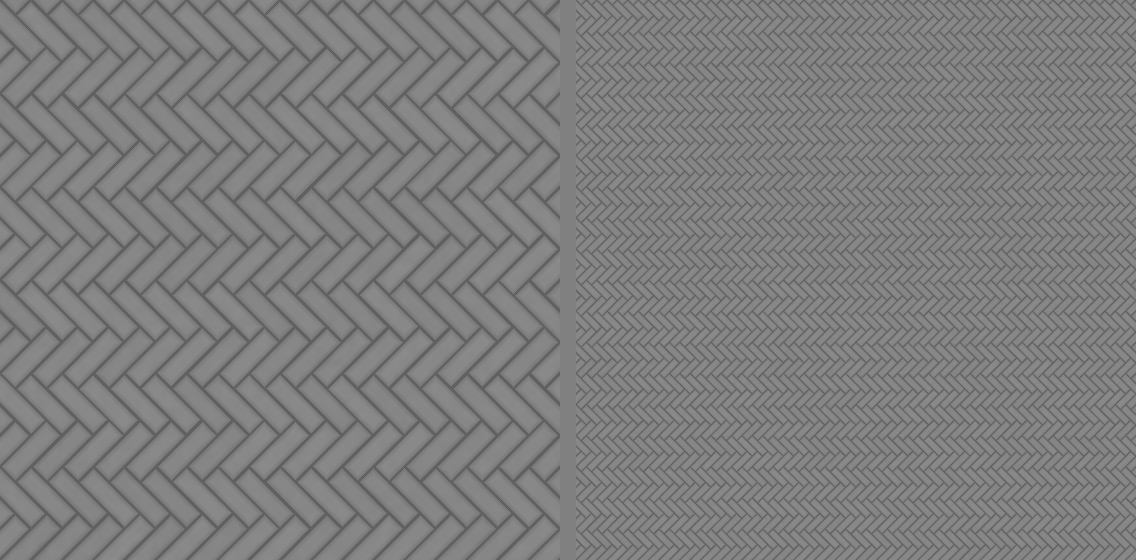
Left: one tile. Right: repeated 3 by 3.
A WebGL 1 fragment shader for this texture:

```glsl
precision mediump float;
// Grey herringbone paving of 3:1 bricks with dark double-edged joints.
uniform vec2 u_resolution;

const float COLUMNS = 18.0;        // repeats across; must be 3 * whole number
const float BRICK_LENGTH = 3.0;    // in brick widths
const float JOINT_HALF = 0.058;    // half joint, in brick widths
const float RIDGE_HALF = 0.014;    // lighter line in the middle of a joint
const float BEVEL = 0.30;          // reach of the shading inside a brick
const float SHIFT = 0.028;         // uneven laying of bricks
const float TILT = 0.010;
const float TONE_SPREAD = 0.012;   // brightness change between bricks
const float STAIN = 0.022;         // strength of surface blotches
const vec3 FACE = vec3(0.530);
const vec3 RIM = vec3(0.478);
const vec3 JOINT = vec3(0.360);
const vec3 RIDGE = vec3(0.430);

float hash(vec2 p) {
  vec3 q = fract(p.xyx * vec3(0.1031, 0.1030, 0.0973));
  q += dot(q, q.yzx + 33.33);
  return fract((q.x + q.y) * q.z);
}

// Value noise that wraps after a whole number of cells.
float wrapNoise(vec2 uv, float cells) {
  vec2 p = uv * cells;
  vec2 i = floor(p);
  vec2 f = fract(p);
  f = f * f * (3.0 - 2.0 * f);
  vec2 lo = mod(i, cells);
  vec2 hi = mod(i + 1.0, cells);
  return mix(mix(hash(lo), hash(vec2(hi.x, lo.y)), f.x),
             mix(hash(vec2(lo.x, hi.y)), hash(hi), f.x), f.y);
}

float edgeDistance(vec2 p) {
  vec2 e = min(p, vec2(BRICK_LENGTH, 1.0) - p);
  return min(e.x, e.y);
}

void main() {
  vec2 uv = gl_FragCoord.xy / u_resolution;
  float pixel = COLUMNS * 1.4142 / min(u_resolution.x, u_resolution.y);

  // Diagonal grid of square cells, one brick width wide.
  vec2 grid = COLUMNS * vec2(uv.x + uv.y, uv.x - uv.y);
  vec2 cell = floor(grid);
  vec2 inside = grid - cell;

  // Six-cell cycle: three cells of a rising brick, three of a falling one.
  float k = mod(cell.x - cell.y + 0.5, 2.0 * BRICK_LENGTH);
  k = floor(k);
  bool rising = k < BRICK_LENGTH;
  float along = rising ? k : 2.0 * BRICK_LENGTH - 1.0 - k;
  vec2 start = cell - (rising ? vec2(along, 0.0) : vec2(0.0, along));
  vec2 local = (rising ? inside : inside.yx) + vec2(along, 0.0);

  // Wrapped brick number and its own small misplacement.
  vec2 id = mod(vec2(start.x + start.y, start.x - start.y) + 0.5, 2.0 * COLUMNS);
  id = floor(id);
  vec2 laid = local + SHIFT * (vec2(hash(id + 3.0), hash(id + 17.0)) - 0.5);
  laid.y += (local.x - 0.5 * BRICK_LENGTH) * TILT * (hash(id + 29.0) - 0.5);

  // Brick face: soft bevel, tone and faint stains.
  float d = edgeDistance(laid);
  vec3 color = mix(RIM, FACE, smoothstep(JOINT_HALF, BEVEL, d));
  float stain = 0.6 * wrapNoise(uv, 54.0) + 0.4 * wrapNoise(uv, 130.0) - 0.5;
  color += TONE_SPREAD * (hash(id) - 0.5) + STAIN * stain;

  // Joint with a thin lighter ridge.
  float ridge = 1.0 - smoothstep(RIDGE_HALF - 0.5 * pixel, RIDGE_HALF + 0.5 * pixel,
                                 edgeDistance(local));
  vec3 joint = mix(JOINT, RIDGE, 0.6 * ridge);
  float soft = max(0.6 * pixel, 0.02);
  color = mix(joint, color, smoothstep(JOINT_HALF - soft, JOINT_HALF + soft, d));

  gl_FragColor = vec4(color, 1.0);
}
```
